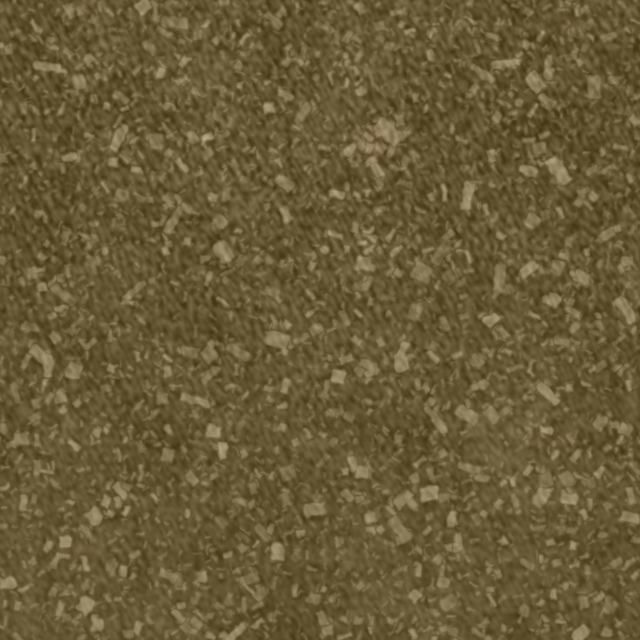
A Shadertoy shader for this texture:

```glsl
vec3 hash3(vec2 cell) {
    vec3 q = fract(cell.xyx * vec3(0.1031, 0.1030, 0.0973));
    q += dot(q, q.yxz + 33.33);
    return fract((q.xxy + q.yzz) * q.zyx);
}

mat2 rotation(float angle) {
    float c = cos(angle), s = sin(angle);
    return mat2(c, -s, s, c);
}

float slope(vec2 cell, vec2 offset) {
    float angle = 6.2832 * hash3(cell).x;
    return dot(vec2(cos(angle), sin(angle)), offset);
}

float gradientNoise(vec2 p) {
    vec2 i = floor(p), f = fract(p);
    vec2 u = f * f * f * (f * (f * 6.0 - 15.0) + 10.0);
    vec2 e = vec2(1, 0);
    return mix(mix(slope(i, f), slope(i + e.xy, f - e.xy), u.x),
               mix(slope(i + e.yx, f - e.yx), slope(i + 1.0, f - 1.0), u.x), u.y);
}

// Scattered soft rounded flakes: x is brightness, y is the dark rim
vec2 flakes(vec2 p, float scale, float share, vec2 smallest, vec2 largest, float seed) {
    p = p * scale + seed;
    float blur = 0.0029 * scale;
    vec2 result = vec2(0);
    for (int y = -1; y <= 1; y++)
    for (int x = -1; x <= 1; x++) {
        vec2 cell = floor(p) + vec2(x, y);
        vec3 place = hash3(cell + 17.0), form = hash3(cell + 71.0);
        if (place.z > share) continue;
        vec2 q = rotation((form.x - 0.5) * 3.0) * (p - cell - 0.1 - 0.8 * place.xy);
        vec2 halfSize = mix(smallest, largest, form.yz * form.yz);
        vec2 d = abs(q) - halfSize + 0.1;
        float dist = length(max(d, 0.0)) + min(max(d.x, d.y), 0.0) - 0.1;
        float strength = 0.45 + 0.55 * fract(form.x * 7.3 + form.y * 3.1);
        float rim = (dist - 1.5 * blur) / blur;
        result = max(result, strength * vec2(smoothstep(blur, -blur, dist), exp(-rim * rim)));
    }
    return result;
}

void mainImage(out vec4 fragColor, in vec2 fragCoord) {
    vec2 p = fragCoord / iResolution.y;

    // Matted ground with slanted fibres, calmer towards the bottom
    vec2 along = rotation(0.5) * p;
    float fibres = gradientNoise(along * vec2(125, 55) + 9.0);
    float grain = gradientNoise(p * 92.0 + 40.0);
    float clumps = gradientNoise(p * 34.0 + 21.0);
    float patches = gradientNoise(p * 8.0 + 3.0) + 0.7 * gradientNoise(p * 3.0 + 60.0);
    float roughness = mix(0.7, 1.1, smoothstep(0.0, 0.8, p.y));
    float tone = 0.06 + roughness * (0.115 * fibres + 0.085 * grain)
               + 0.06 * clumps + 0.045 * patches;

    // Pale flakes in three sizes, with wobbling outlines
    vec2 wobble = p + 0.004 * vec2(gradientNoise(p * 75.0), gradientNoise(p * 75.0 + 50.0));
    vec2 large = flakes(wobble, 25.0, 0.23, vec2(0.14, 0.20), vec2(0.32, 0.60), 5.0);
    vec2 medium = flakes(wobble, 44.0, 0.38, vec2(0.13, 0.24), vec2(0.28, 0.56), 130.0);
    vec2 small = flakes(wobble, 76.0, 0.38, vec2(0.12, 0.26), vec2(0.22, 0.60), 260.0);
    float pale = max(0.22 * large.x, max(0.19 * medium.x, 0.13 * small.x));
    float rims = max(large.y, max(medium.y, small.y));
    tone += pale - 0.022 * rims * (1.0 - smoothstep(0.0, 0.08, pale));

    // Olive brown palette with faint rusty stains
    vec3 color = vec3(0.33, 0.272, 0.138) + max(tone, -0.05);
    float stain = smoothstep(0.4, 0.75, gradientNoise(p * 11.0 + 80.0));
    color += stain * vec3(0.035, 0.005, 0.0);
    fragColor = vec4(color, 1.0);
}
```
